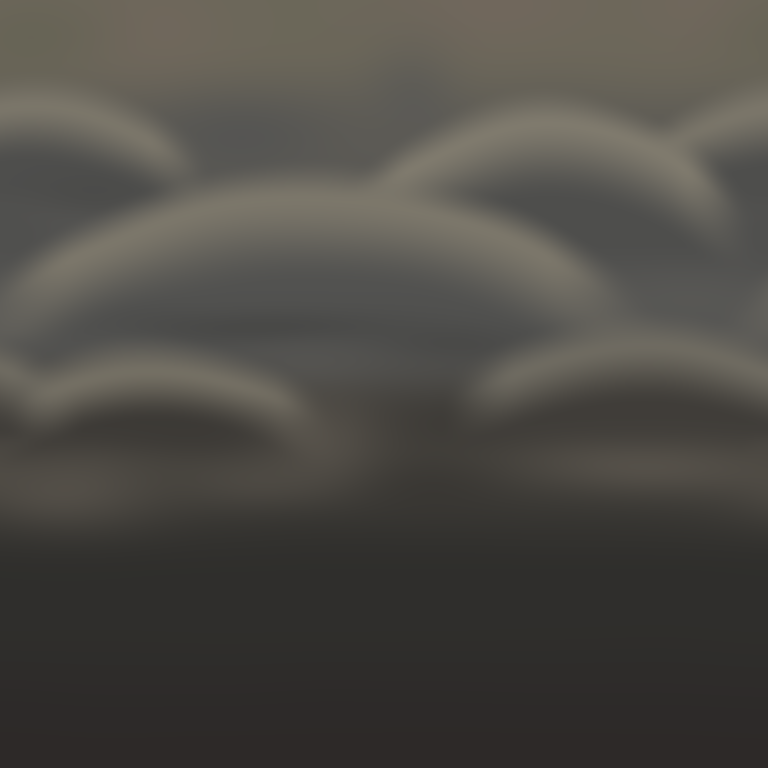
A Shadertoy shader for this background:

```glsl
// Heavy storm clouds over a dark lower haze, wrapping from side to side.
// A vertical gradient is overlaid with soft arched clouds, back to front,
// each lit along its crest, then with broad elliptical patches of light and shade.

const vec3 CREST = vec3(0.490, 0.470, 0.420);
const vec3 DIM_CREST = vec3(0.440, 0.425, 0.385);
const vec3 SLATE = vec3(0.305, 0.305, 0.298);
const vec3 MIST = vec3(0.350, 0.347, 0.335);
const vec3 UMBER = vec3(0.235, 0.225, 0.210);
const vec3 EMBER = vec3(0.350, 0.330, 0.300);
const vec3 ROSE = vec3(0.445, 0.405, 0.365);
const vec3 OLIVE = vec3(0.395, 0.385, 0.330);

float hash(vec2 p) {
    return fract(sin(dot(p, vec2(127.1, 311.7))) * 43758.55);
}

float noise(vec2 p) {
    vec2 i = floor(p), f = fract(p);
    f = f * f * (3.0 - 2.0 * f);
    return mix(mix(hash(i), hash(i + vec2(1, 0)), f.x),
               mix(hash(i + vec2(0, 1)), hash(i + vec2(1, 1)), f.x), f.y);
}

// Signed horizontal distance on a canvas that repeats sideways
float wrapX(float dx) {
    return fract(dx + 0.5) - 0.5;
}

vec3 skyGradient(float y) {
    vec3 c = vec3(0.175, 0.162, 0.158);
    c = mix(c, vec3(0.185, 0.182, 0.172), smoothstep(0.02, 0.22, y));
    c = mix(c, vec3(0.260, 0.250, 0.230), smoothstep(0.25, 0.42, y));
    c = mix(c, vec3(0.335, 0.333, 0.325), smoothstep(0.42, 0.58, y));
    c = mix(c, vec3(0.370, 0.360, 0.335), smoothstep(0.70, 0.84, y));
    return mix(c, vec3(0.420, 0.402, 0.350), smoothstep(0.82, 0.94, y));
}

// Elliptical patch with a soft falloff
vec3 patchOf(vec3 col, vec2 p, vec2 centre, vec2 radius, vec3 tint, float amount) {
    vec2 q = vec2(wrapX(p.x - centre.x), p.y - centre.y) / radius;
    return mix(col, tint, amount * exp(-dot(q, q)));
}

// Arched cloud: bright crest, shaded body, soft flat base
vec3 cloud(vec3 col, vec2 p, vec2 peak, float halfWidth, float arch,
           float base, vec3 lit, vec3 shade) {
    float u = wrapX(p.x - peak.x) / halfWidth;
    float depth = peak.y - arch * u * u - p.y;
    float cover = smoothstep(-0.022, 0.035, depth)
                * smoothstep(base - 0.025, base + 0.025, p.y)
                * (1.0 - smoothstep(0.68, 1.08, abs(u)));
    float body = smoothstep(0.02, 0.55 * (peak.y - base) + 0.02, depth);
    return mix(col, mix(lit, shade, body), cover);
}

void mainImage(out vec4 fragColor, in vec2 fragCoord) {
    vec2 p = fragCoord / iResolution.xy;
    p += 0.012 * (vec2(noise(p * vec2(6, 11)), noise(p * vec2(7, 10) + 19.0)) - 0.5);
    vec3 col = skyGradient(p.y);

    // Warm and olive stains in the high haze
    col = patchOf(col, p, vec2(0.20, 0.96), vec2(0.10, 0.07), ROSE, 0.7);
    col = patchOf(col, p, vec2(0.64, 0.99), vec2(0.14, 0.06), ROSE, 0.8);
    col = patchOf(col, p, vec2(0.91, 0.99), vec2(0.08, 0.06), ROSE, 0.7);
    col = patchOf(col, p, vec2(0.04, 0.95), vec2(0.10, 0.05), OLIVE, 0.7);
    col = patchOf(col, p, vec2(0.54, 0.87), vec2(0.06, 0.07), MIST, 0.7);

    // Upper clouds
    col = patchOf(col, p, vec2(0.31, 0.82), vec2(0.12, 0.05), SLATE * 1.08, 0.85);
    col = cloud(col, p, vec2(0.04, 0.890), 0.22, 0.090, 0.735, CREST, SLATE);
    col = patchOf(col, p, vec2(0.12, 0.75), vec2(0.08, 0.03), SLATE * 0.95, 0.7);
    col = patchOf(col, p, vec2(0.86, 0.70), vec2(0.18, 0.08), SLATE, 0.75);
    col = cloud(col, p, vec2(0.71, 0.866), 0.26, 0.120, 0.660, CREST * 1.03, SLATE);
    col = patchOf(col, p, vec2(0.02, 0.69), vec2(0.06, 0.05), SLATE, 0.6);

    // Broad central cloud and the mist beneath it
    col = cloud(col, p, vec2(0.40, 0.772), 0.445, 0.165, 0.548, CREST, SLATE * 1.05);
    col = patchOf(col, p, vec2(0.34, 0.575), vec2(0.18, 0.024), SLATE * 0.88, 0.7);
    col = patchOf(col, p, vec2(0.59, 0.550), vec2(0.12, 0.026), SLATE * 0.88, 0.6);
    col = patchOf(col, p, vec2(0.90, 0.610), vec2(0.12, 0.035), MIST, 0.7);
    col = patchOf(col, p, vec2(0.41, 0.520), vec2(0.10, 0.030), MIST * 0.96, 0.7);

    // Lower clouds with umber undersides
    col = patchOf(col, p, vec2(0.60, 0.450), vec2(0.16, 0.040), UMBER, 0.75);
    col = cloud(col, p, vec2(0.20, 0.547), 0.225, 0.080, 0.405, CREST * 0.95, UMBER);
    col = cloud(col, p, vec2(0.84, 0.577), 0.250, 0.070, 0.420, DIM_CREST, UMBER * 1.06);

    // Faint glow where the clouds sink into the dark
    col = patchOf(col, p, vec2(0.09, 0.360), vec2(0.13, 0.048), EMBER, 0.75);
    col = patchOf(col, p, vec2(0.42, 0.425), vec2(0.08, 0.060), EMBER, 0.75);
    col = patchOf(col, p, vec2(0.33, 0.370), vec2(0.10, 0.035), EMBER, 0.45);
    col = patchOf(col, p, vec2(0.84, 0.390), vec2(0.18, 0.035), EMBER, 0.80);
    col = patchOf(col, p, vec2(0.56, 0.360), vec2(0.09, 0.045), UMBER * 0.92, 0.6);

    fragColor = vec4(col, 1.0);
}
```
